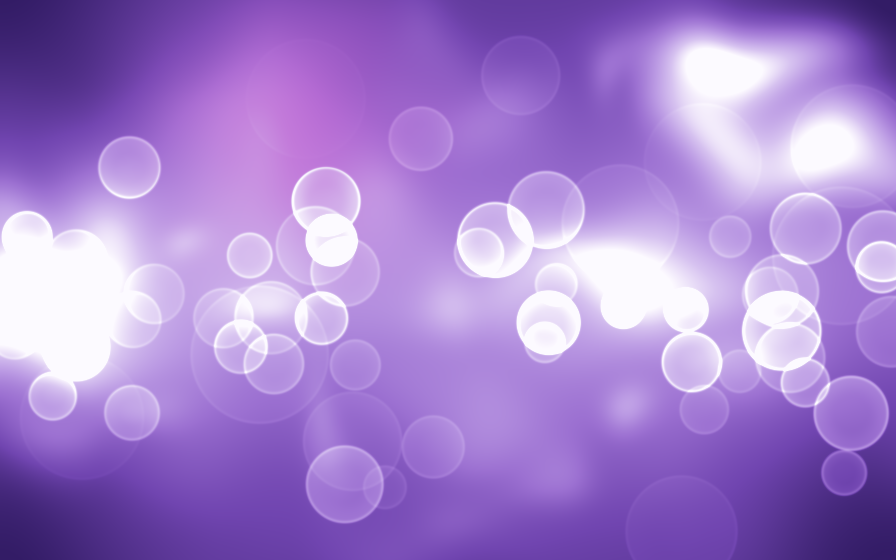
This background is drawn by a WebGL 1 fragment shader. Its source:

```glsl
precision highp float;

// Violet bokeh background: blurred clouds of light behind thin-rimmed discs.
// All layers add to one brightness value, which a colour ramp turns into
// violet, lavender and white; a magenta tint warms the upper left.

uniform vec2 u_resolution;

vec3 hash3(float n) {
    vec3 q = fract(n * vec3(0.1031, 0.1030, 0.0973));
    q += dot(q, q.yzx + 33.33);
    return fract((q.xxy + q.yzz) * q.zyx);
}

float cellHash(vec2 cell) {
    return hash3(cell.x + 57.0 * cell.y + 211.0).x;
}

float valueNoise(vec2 p) {
    vec2 cell = floor(p);
    vec2 f = fract(p);
    f = f * f * (3.0 - 2.0 * f);
    float low = mix(cellHash(cell), cellHash(cell + vec2(1.0, 0.0)), f.x);
    float high = mix(cellHash(cell + vec2(0.0, 1.0)), cellHash(cell + 1.0), f.x);
    return mix(low, high, f.y);
}

float glow(vec2 p, vec2 center, vec2 size) {
    vec2 q = (p - center) / size;
    return exp(-dot(q, q));
}

// Position on the canvas, denser around the horizontal middle band.
vec2 scatter(float index, float seed, float aspect, float spread) {
    vec3 h = hash3(index * 7.0 + seed);
    float x = fract(index * 0.618 + 0.2 * h.x + seed * 0.13);
    return vec2(x * aspect, 0.48 + (h.y + h.z - 1.0) * spread);
}

// Large composition lights: left, upper right, centre right.
float mainLights(vec2 p, float aspect) {
    float right = aspect - 1.6;
    float mid = 0.5 * right;
    float sum = 0.75 * glow(p, vec2(0.04, 0.45), vec2(0.18, 0.13));
    sum += 0.40 * glow(p, vec2(0.18, 0.62), vec2(0.08, 0.12));
    sum += 0.32 * glow(p, vec2(0.45, 0.70), vec2(0.17, 0.16));
    sum += 0.90 * glow(p, vec2(1.34 + right, 0.91), vec2(0.16, 0.07));
    sum += 0.85 * glow(p, vec2(1.48 + right, 0.75), vec2(0.13, 0.08));
    sum += 0.55 * glow(p, vec2(1.28 + right, 0.79), vec2(0.08, 0.11));
    sum += 0.42 * glow(p, vec2(1.08 + mid, 0.50), vec2(0.24, 0.09));
    return sum;
}

float cloudLayer(vec2 p, float seed, float aspect) {
    float sum = 0.0;
    for (int i = 0; i < 28; i++) {
        float index = float(i);
        vec3 h = hash3(index * 3.0 + seed + 90.0);
        vec2 center = scatter(index, seed, aspect, 0.55);
        vec2 size = mix(vec2(0.035), vec2(0.11, 0.09), h.xy);
        sum += mix(0.06, 0.26, h.z) * glow(p, center, size);
    }
    return sum;
}

// Translucent disc, a little brighter toward its thin rim.
float disc(vec2 p, vec2 center, float radius, float strength) {
    float dist = length(p - center);
    float inside = 1.0 - smoothstep(-0.0025, 0.0025, dist - radius);
    float body = inside * mix(0.8, 1.1, smoothstep(0.4, 1.0, dist / radius));
    float rimOffset = (dist - radius + 0.002) / 0.003;
    float rim = exp(-rimOffset * rimOffset);
    return strength * (body + 0.75 * rim);
}

float discLayer(vec2 p, float seed, float aspect, float count,
                vec2 radiusRange, vec2 strengthRange) {
    float sum = 0.0;
    for (int i = 0; i < 50; i++) {
        float index = float(i);
        if (index >= count) break;
        vec3 h = hash3(index * 5.0 + seed + 40.0);
        vec2 center = scatter(index, seed, aspect, 0.47);
        float radius = mix(radiusRange.x, radiusRange.y, h.x);
        float strength = mix(strengthRange.x, strengthRange.y, h.y * h.y);
        float band = glow(center, vec2(center.x, 0.48), vec2(0.3));
        sum += disc(p, center, radius, strength * mix(0.45, 1.0, band));
    }
    return sum;
}

vec3 violetRamp(float light) {
    float t = clamp(light, 0.0, 1.0) * 5.0;
    vec3 color = mix(vec3(0.20, 0.11, 0.40), vec3(0.44, 0.27, 0.69), min(t, 1.0));
    color = mix(color, vec3(0.61, 0.44, 0.82), clamp(t - 1.0, 0.0, 1.0));
    color = mix(color, vec3(0.73, 0.60, 0.89), clamp(t - 2.0, 0.0, 1.0));
    color = mix(color, vec3(0.84, 0.76, 0.94), clamp(t - 3.0, 0.0, 1.0));
    return mix(color, vec3(0.99, 0.98, 1.0), clamp(t - 4.0, 0.0, 1.0));
}

void main() {
    vec2 p = gl_FragCoord.xy / u_resolution.y;
    float aspect = u_resolution.x / u_resolution.y;

    // Bent coordinates give the blurred lights uneven outlines.
    vec2 warp = vec2(valueNoise(p * 6.0), valueNoise(p * 6.0 + 19.0)) - 0.5;
    vec2 soft = p + 0.09 * warp;

    // Bright middle band fading to dark corners.
    float light = 0.13 + 0.40 * glow(soft, vec2(soft.x, 0.48), vec2(0.31));
    float side = abs(p.x / aspect - 0.5) * 2.0;
    light -= 0.16 * smoothstep(0.5, 1.0, side);
    light += mainLights(soft, aspect) + cloudLayer(soft, 11.0, aspect);

    // Wide faint discs, then the crisp smaller ones.
    light += discLayer(p, 5.0, aspect, 9.0, vec2(0.08, 0.13), vec2(0.02, 0.06));
    light += discLayer(p, 23.0, aspect, 48.0, vec2(0.036, 0.072), vec2(0.07, 0.32));

    vec3 color = violetRamp(light);
    float tint = glow(soft, vec2(0.54, 0.77), vec2(0.21, 0.20));
    float whiteness = smoothstep(0.65, 1.0, light);
    color = mix(color, vec3(0.76, 0.40, 0.83), 0.7 * tint * (1.0 - whiteness));
    gl_FragColor = vec4(color, 1.0);
}
```
